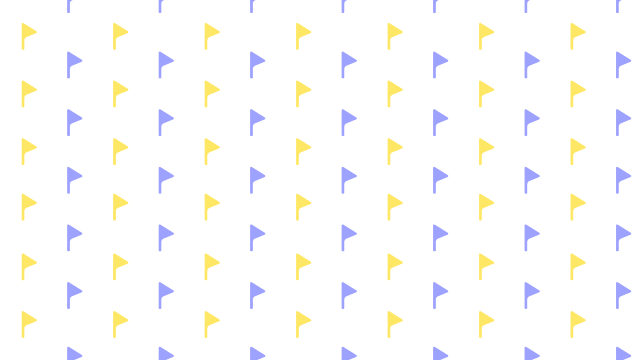
This pattern is drawn by a WebGL 2 fragment shader. Its source:

```glsl
#version 300 es
precision highp float;
// Small pennants on white: yellow and blue columns alternate, half a step apart.
// Each colour is one repeated lattice; a flag is a rounded triangle smoothly
// joined to a slim pole, and a few rows sit slightly off the regular spacing.

uniform vec2 u_resolution;
out vec4 outColor;

const vec3 PAPER  = vec3(1.0);
const vec3 YELLOW = vec3(1.0, 0.906, 0.4);
const vec3 BLUE   = vec3(0.62, 0.635, 1.0);

// Lengths in canvas heights, measured from the top left.
const vec2  PITCH = vec2(0.2541, 0.1601);
const float FLAG_HEIGHT = 0.0748;
const vec2  YELLOW_START = vec2(0.0602, 0.0632);
const vec2  BLUE_START   = vec2(0.1866, 0.1428);
const float CELL_MARGIN = 0.25;  // share of a cell left of and above its flag

float cross2(vec2 a, vec2 b) {
    return a.x * b.y - a.y * b.x;
}

float segmentDistance(vec2 p, vec2 a, vec2 b) {
    vec2 ab = b - a;
    return length(p - a - ab * clamp(dot(p - a, ab) / dot(ab, ab), 0.0, 1.0));
}

// Signed distance to a triangle whose corners turn clockwise on screen.
float triangleDistance(vec2 p, vec2 a, vec2 b, vec2 c) {
    float edge = min(segmentDistance(p, a, b),
                 min(segmentDistance(p, b, c), segmentDistance(p, c, a)));
    float inside = min(cross2(b - a, p - a),
                   min(cross2(c - b, p - b), cross2(a - c, p - c)));
    return inside > 0.0 ? -edge : edge;
}

float roundedBox(vec2 p, vec2 halfSize, float radius) {
    vec2 d = abs(p) - halfSize + radius;
    return length(max(d, 0.0)) + min(max(d.x, d.y), 0.0) - radius;
}

float smoothUnion(float a, float b, float k) {
    float h = max(k - abs(a - b), 0.0) / k;
    return min(a, b) - 0.25 * k * h * h;
}

// Flag of height 1: top left at the origin, y pointing down.
float flagDistance(vec2 p) {
    float pennant = triangleDistance(p, vec2(0.043, 0.050),
        vec2(0.520, 0.347), vec2(0.043, 0.542)) - 0.043;
    float pole = roundedBox(p - vec2(0.050, 0.593), vec2(0.050, 0.407), 0.035);
    // The fillet is kept off the straight left side.
    return max(smoothUnion(pennant, pole, 0.093), -p.x);
}

// Coverage of one lattice; rows.x and rows.y are nudged down by nudge.x and nudge.y.
float flagLattice(vec2 p, vec2 start, vec2 rows, vec2 nudge, float pixel) {
    vec2 grid = (p - start) / PITCH + CELL_MARGIN;
    vec2 local = (fract(grid) - CELL_MARGIN) * PITCH;
    vec2 isNudged = 1.0 - step(0.5, abs(floor(grid.y) - rows));
    local.y -= dot(isNudged, nudge);
    float d = flagDistance(local / FLAG_HEIGHT) * FLAG_HEIGHT;
    return 1.0 - smoothstep(-0.6 * pixel, 0.6 * pixel, d);
}

void main() {
    float pixel = 1.0 / u_resolution.y;
    vec2 p = gl_FragCoord.xy * pixel;
    p.y = 1.0 - p.y;

    // One yellow row is raised; the outer blue rows are pushed outward.
    float yellow = flagLattice(p, YELLOW_START, vec2(3.0, -9.0), vec2(-0.0058, 0.0), pixel);
    float blue = flagLattice(p, BLUE_START, vec2(-1.0, 5.0), vec2(-0.0215, 0.0194), pixel);

    vec3 color = mix(PAPER, YELLOW, yellow);
    color = mix(color, BLUE, blue);
    outColor = vec4(color, 1.0);
}
```
